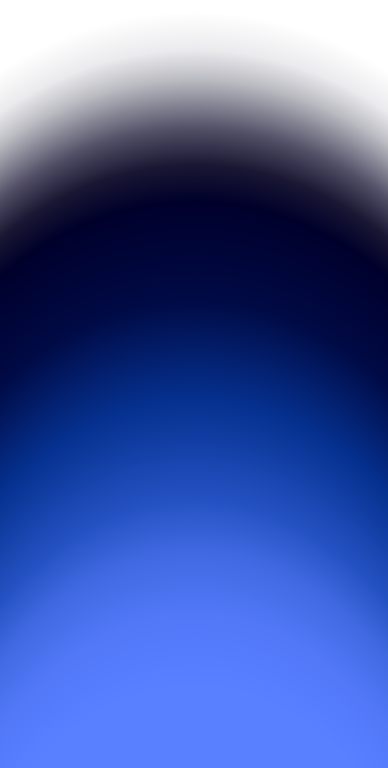
Write a Shadertoy shader that draws this background.

```glsl
// Blurred arched glow: white sky falling into dark navy, then rising to bright blue.

#define ARCH_DROP 0.070    // sag of the bands at the side edges, near the top
#define ARCH_GROWTH 0.080  // extra sag gained toward the bottom
#define STOP_COUNT 12

// Colour in rgb, depth below the top edge in w.
const vec4 STOPS[STOP_COUNT] = vec4[](
    vec4(1.00, 1.00, 1.00, 0.015),
    vec4(0.92, 0.92, 0.93, 0.065),
    vec4(0.73, 0.73, 0.76, 0.104),
    vec4(0.32, 0.31, 0.40, 0.168),
    vec4(0.10, 0.09, 0.20, 0.215),
    vec4(0.00, 0.00, 0.17, 0.262),
    vec4(0.00, 0.04, 0.27, 0.390),
    vec4(0.02, 0.19, 0.56, 0.520),
    vec4(0.14, 0.32, 0.76, 0.650),
    vec4(0.25, 0.41, 0.88, 0.716),
    vec4(0.32, 0.47, 0.97, 0.800),
    vec4(0.345, 0.50, 1.00, 0.890));

// Blend through the stops in order of depth.
vec3 gradient(float depth) {
    vec3 color = STOPS[0].rgb;
    for (int i = 1; i < STOP_COUNT; i++) {
        float start = STOPS[i - 1].w;
        float blend = clamp((depth - start) / (STOPS[i].w - start), 0.0, 1.0);
        color = mix(color, STOPS[i].rgb, blend);
    }
    return color;
}

void mainImage(out vec4 fragColor, in vec2 fragCoord) {
    vec2 uv = fragCoord / iResolution.xy;
    float side = 2.0 * uv.x - 1.0;
    float depth = 1.0 - uv.y;

    // Bend the level bands into arches that steepen toward the bottom.
    float sag = ARCH_DROP + ARCH_GROWTH * depth;
    fragColor = vec4(gradient(depth - sag * side * side), 1.0);
}
```
